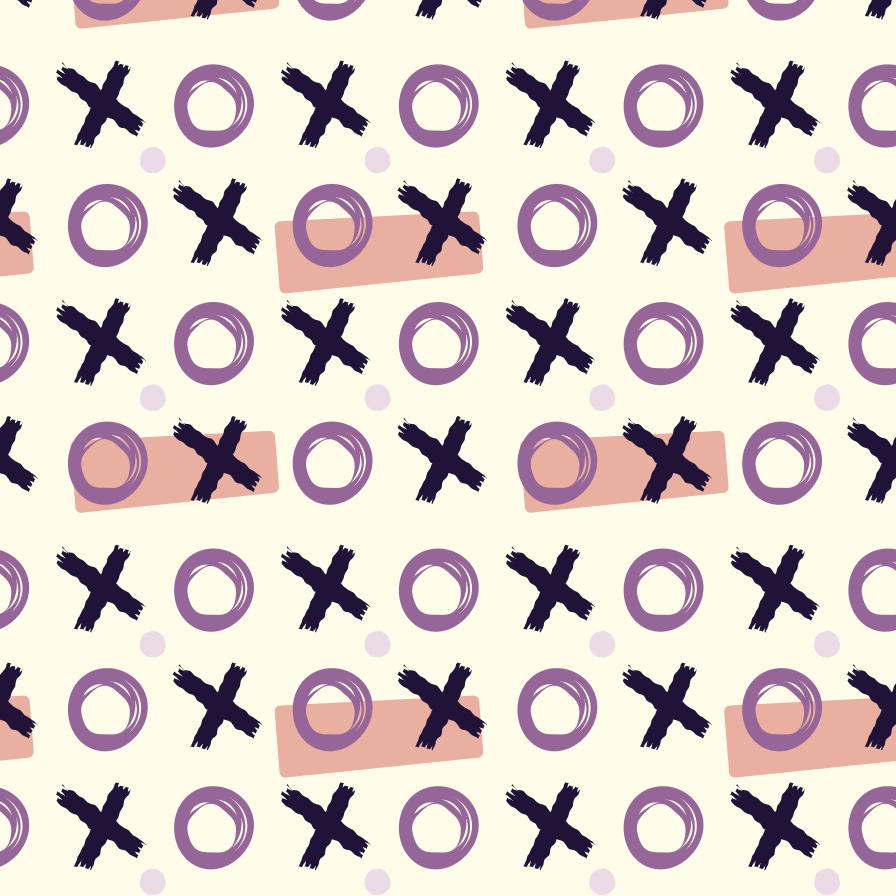
Write a WebGL 2 fragment shader that draws this pattern.

```glsl
#version 300 es
precision highp float;
// Hand-drawn crosses and rings in alternating rows, with pale dots and skewed
// blocks behind some of them. Each motif is a distance function evaluated on
// a position wrapped to its own repeat, so the whole sheet tiles.

uniform vec2 u_resolution;
out vec4 fragColor;

// Layout, in design units: the canvas is SHEET units high, y runs down
const float SHEET = 768.0;
const vec2 TILE = vec2(385.3, 415.0);
const vec2 HALF_COLUMN = vec2(192.65, 415.0);
const float ROW_STEP = 203.7;
const vec2 CROSS_A = vec2(85.0, 90.0);
const vec2 RING_A = vec2(183.0, 90.5);
const vec2 CROSS_B = vec2(185.0, 191.0);
const vec2 RING_B = vec2(92.0, 193.0);
const vec2 DOT_POS = vec2(131.0, 137.3);
const vec2 BLOCK_RIGHT = vec2(325.0, 214.3);
const vec2 BLOCK_LEFT = vec2(150.0, 402.3);

// Motif sizes
const float DOT_RADIUS = 11.3;
const vec2 RING_RADII = vec2(34.0, 35.8);
const vec2 HOLE_CENTER = vec2(-1.5, -2.0);
const float HOLE_RADIUS = 20.8;
const vec2 BLOCK_HALF = vec2(88.0, 28.9);
const float BLOCK_CORNER = 5.0;
const float BRUSH_HALF = 7.4;
const float BRISTLE = 4.6;
const float ROUGHNESS = 3.0;
const float FRAY = 9.0;

// Dry streaks in a ring: radius, middle angle, half span, half width
const vec4 STREAKS[4] = vec4[4](
  vec4(28.2, 0.12, 0.85, 0.85), vec4(24.2, -0.25, 0.55, 0.95),
  vec4(22.6, 2.20, 0.42, 1.25), vec4(23.2, 0.95, 0.45, 0.85));

const vec3 CREAM = vec3(1.0, 0.992, 0.918);
const vec3 INK = vec3(0.13, 0.075, 0.22);
const vec3 PURPLE = vec3(0.59, 0.40, 0.60);
const vec3 PINK = vec3(0.914, 0.69, 0.637);
const vec3 LILAC = vec3(0.925, 0.855, 0.90);

vec2 hashGradient(vec2 cell) {
  float a = 6.2832 * fract(sin(dot(cell, vec2(127.1, 311.7))) * 4375.85);
  return vec2(cos(a), sin(a));
}

float gradientNoise(vec2 p) {
  vec2 i = floor(p), f = fract(p), u = f * f * (3.0 - 2.0 * f);
  vec2 e = vec2(1.0, 0.0);
  float low = mix(dot(hashGradient(i), f), dot(hashGradient(i + e), f - e), u.x);
  float high = mix(dot(hashGradient(i + e.yx), f - e.yx),
                   dot(hashGradient(i + 1.0), f - 1.0), u.x);
  return mix(low, high, u.y);
}

// Offset from the nearest copy of a motif, with y pointing up
vec2 wrapAround(vec2 p, vec2 center, vec2 period) {
  vec2 d = mod(p - center + 0.5 * period, period) - 0.5 * period;
  return vec2(d.x, -d.y);
}

// Straight stroke with rough sides and bristles splitting at its ends
float brushStroke(vec2 p, vec2 a, vec2 b, float seed) {
  vec2 axis = normalize(b - a), q = p - 0.5 * (a + b);
  float along = dot(q, axis), across = dot(q, vec2(-axis.y, axis.x));
  float halfLength = 0.5 * length(b - a);
  float side = sign(across), end = sign(along);
  float width = BRUSH_HALF + 1.2 * exp(-along * along / 250.0)
    + ROUGHNESS * gradientNoise(vec2(along * 0.13, seed + side * 3.3));
  float track = across / BRISTLE + 0.5 * seed;
  float id = floor(track);
  float uneven = gradientNoise(vec2(id * 0.73 + 0.4, seed + end * 5.4));
  float d = max(abs(across) - width,
                abs(along) - halfLength - FRAY * uneven + 0.2 * across * end);
  float slit = (0.5 - abs(fract(track) - 0.5)) * BRISTLE;
  float depth = along < 0.0 ? 11.0 : 7.0;
  float opening = mix(-1.5, 0.9, smoothstep(halfLength - depth - 8.0 * uneven,
                                            halfLength, abs(along)));
  return max(d, opening - slit);
}

float crossShape(vec2 p) {
  return min(brushStroke(p, vec2(-34.0, 28.5), vec2(35.0, -20.5), 1.37),
             brushStroke(p, vec2(-14.5, -35.0), vec2(20.5, 35.0), 4.61));
}

float ringShape(vec2 p) {
  float a = atan(p.y, p.x);
  float outer = (length(p / RING_RADII) - 1.0) * RING_RADII.x
    - 0.6 * sin(2.0 * a + 0.3) - 0.5 * sin(3.0 * a + 1.0);
  vec2 h = p - HOLE_CENTER;
  float b = atan(h.y, h.x);
  float hole = length(h) - HOLE_RADIUS - 0.8 * cos(3.0 * (b - 1.6))
    - 0.6 * cos(5.0 * (b - 1.6)) + 0.5 * sin(2.0 * b);
  float d = max(outer, -hole);
  for (int i = 0; i < 4; i++) {
    vec4 s = STREAKS[i];
    float turn = (mod(a - s.y + 3.1416, 6.2832) - 3.1416) / s.z;
    float taper = max(s.w * (1.0 - turn * turn), -2.0);
    d = max(d, taper - abs(length(p) - s.x - 0.8 * turn));
  }
  return d;
}

// Rounded block, sheared and tapering to the right
float blockShape(vec2 p) {
  vec2 q = abs(vec2(p.x + 0.08 * p.y, p.y - 0.077 * p.x));
  q -= BLOCK_HALF - vec2(0.0, 0.026 * p.x) - BLOCK_CORNER;
  return length(max(q, 0.0)) + min(max(q.x, q.y), 0.0) - BLOCK_CORNER;
}

void main() {
  float unit = SHEET / u_resolution.y;
  vec2 p = vec2(gl_FragCoord.x, u_resolution.y - gl_FragCoord.y) * unit;
  float block = min(blockShape(wrapAround(p, BLOCK_RIGHT, TILE)),
                    blockShape(wrapAround(p, BLOCK_LEFT, TILE)));
  float dots = 1e3, rings = 1e3, crosses = 1e3;
  for (int row = 0; row < 2; row++) {
    vec2 r = p - vec2(0.0, ROW_STEP * float(row));
    vec2 dotOffset = wrapAround(r, DOT_POS, HALF_COLUMN);
    dots = min(dots, length(dotOffset) - DOT_RADIUS
      - 0.8 * gradientNoise(dotOffset * 0.12 + 7.3));
    rings = min(rings, min(ringShape(wrapAround(r, RING_A, HALF_COLUMN)),
                           ringShape(wrapAround(r, RING_B, HALF_COLUMN))));
    crosses = min(crosses, min(crossShape(wrapAround(r, CROSS_A, HALF_COLUMN)),
                               crossShape(wrapAround(r, CROSS_B, HALF_COLUMN))));
  }
  // Layers from back to front, each edge softened over one pixel
  vec4 cover = clamp(0.5 - vec4(block, dots, rings, crosses) / unit, 0.0, 1.0);
  vec3 color = mix(CREAM, PINK, cover.x);
  color = mix(color, LILAC, cover.y);
  color = mix(color, PURPLE, cover.z);
  color = mix(color, INK, cover.w);
  fragColor = vec4(color, 1.0);
}
```
